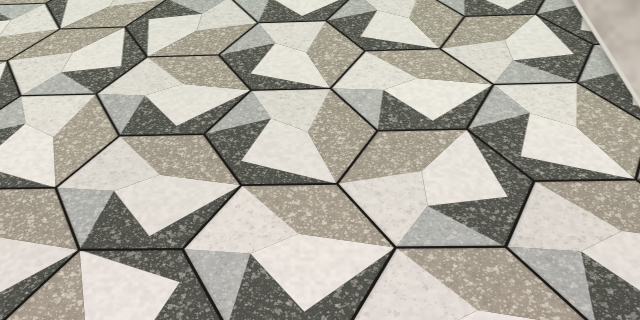
Write a Shadertoy shader that draws this pattern.

```glsl
// Hexagonal terrazzo tiles with faceted inlays, receding in perspective to a wall.

float hash(vec2 p) {
    vec3 q = fract(p.xyx * vec3(0.1031, 0.1030, 0.0973));
    q += dot(q, q.yzx + 33.33);
    return fract((q.x + q.y) * q.z);
}

float noise(vec2 p) {
    vec2 i = floor(p), f = fract(p);
    f *= f * (3.0 - 2.0 * f);
    return mix(mix(hash(i), hash(i + vec2(1, 0)), f.x),
               mix(hash(i + vec2(0, 1)), hash(i + vec2(1, 1)), f.x), f.y);
}

// Signed distance to the line a-b, negative above it when it runs rightwards (y down).
float side(vec2 p, vec2 a, vec2 b) {
    vec2 d = normalize(b - a), r = p - a;
    return d.x * r.y - d.y * r.x;
}

float cover(float d, float w) {
    return clamp(0.5 - d / w, 0.0, 1.0);
}

// Irregular stone chips: x is coverage, y is a random tone.
vec2 chips(vec2 p, float w) {
    vec2 cell = floor(p), result = vec2(0);
    for (int y = -1; y <= 1; y++)
    for (int x = -1; x <= 1; x++) {
        vec2 id = cell + vec2(x, y);
        vec2 r = p - id - vec2(hash(id), hash(id + 41.7));
        float size = 0.08 + 0.38 * pow(hash(id + 9.2), 2.0);
        float angle = atan(r.y, r.x) + 6.28 * hash(id + 5.1);
        float d = length(r) - size * (1.0 + 0.22 * sin(3.0 * angle) + 0.12 * sin(5.0 * angle));
        float c = cover(d, w);
        if (c > result.x) result = vec2(c, hash(id + 77.3));
    }
    return result;
}

// Quarter turns of a sixth, by column and row of the floor.
float tileTurn(vec2 id) {
    int turns[28] = int[28](2, 2, 2, 0, 1, 0, 1,
                            5, 5, 0, 1, 0, 5, 1,
                            0, 1, 0, 1, 5, 1, 1,
                            0, 0, 4, 0, 0, 0, 0);
    ivec2 i = ivec2(clamp(id + vec2(3, 2), vec2(0), vec2(6, 3)));
    return float(turns[i.y * 7 + i.x]);
}

// Five facets in one tile; alpha is how strongly the chips show.
vec4 facets(vec2 p, float w) {
    vec2 L = vec2(-1, 0), R = vec2(1, 0), TL = vec2(-0.5, -0.866), BL = vec2(-0.5, 0.866);
    vec2 P = vec2(0.1, -0.18), Q = vec2(-0.35, 0.06), S = vec2(0.15, 0.7);
    float left = side(p, L, Q), mid = side(p, Q, P), right = side(p, P, R);
    vec4 c = vec4(0.32, 0.325, 0.30, 0.42);
    c = mix(c, vec4(0.70, 0.705, 0.69, 0.42), cover(max(-left, -side(p, Q, BL)), w));
    c = mix(c, vec4(0.89, 0.87, 0.845, 0.30), cover(max(left, mid), w));
    float bright = max(max(-right, side(p, S, R)), max(side(p, Q, S), -mid));
    c = mix(c, vec4(0.92, 0.90, 0.875, 0.08), cover(bright, w));
    return mix(c, vec4(0.65, 0.615, 0.555, 0.62), cover(max(side(p, TL, P), right), w));
}

void mainImage(out vec4 fragColor, in vec2 fragCoord) {
    vec2 p = vec2(fragCoord.x, iResolution.y - fragCoord.y) / iResolution.y;

    // Perspective from the canvas back onto the floor plane.
    mat3 view = mat3(0.263, -0.009, -0.009, -0.0867, 0.109, -0.0928, 0.906, 0.414, 1.0);
    vec3 h = inverse(view) * vec3(p, 1.0);
    vec2 q = h.xy / h.z * vec2(1.0, 0.866);
    float w = length(fwidth(q)) * 0.75;

    // Nearest centre among two interleaved rectangular lattices.
    vec2 step2 = vec2(3.0, 1.732), shift = step2 * 0.5;
    vec2 a = q - step2 * round(q / step2);
    vec2 b = q - shift - step2 * round((q - shift) / step2);
    vec2 local = dot(a, a) < dot(b, b) ? a : b;
    vec2 centre = q - local;
    vec2 id = vec2(round(centre.x / 1.5), floor(centre.y / 1.732 + 0.25));

    float angle = tileTurn(id) * 1.0472;
    float c = cos(angle), s = sin(angle);
    vec4 face = facets(vec2(c * local.x + s * local.y, c * local.y - s * local.x), w);

    // Coarse and fine chips, mostly pale with some dull ones.
    vec3 col = face.rgb * (0.97 + 0.05 * hash(id + 20.0));
    col *= 0.97 + 0.06 * noise(q * 22.0);
    for (int i = 0; i < 2; i++) {
        float scale = i == 0 ? 15.0 : 31.0;
        vec2 chip = chips(q * scale + id * 13.0 + 200.0, w * scale);
        vec3 stone = mix(vec3(0.55, 0.53, 0.49), vec3(0.92, 0.90, 0.85), step(0.3, chip.y));
        col = mix(col, stone, chip.x * face.a * (0.5 + 0.5 * chip.y));
    }

    // Dark open joints between the tiles.
    vec2 m = abs(local);
    float edge = 0.866 - max(m.y, m.x * 0.866 + m.y * 0.5);
    col *= 1.0 - 0.12 * smoothstep(0.05, 0.01, edge) * step(edge, 0.05);
    col = mix(col, vec3(0.11, 0.10, 0.09), cover(edge - 0.014, w));

    // Soft light: cool at the far side, warmer nearby.
    col *= mix(vec3(0.98, 1.0, 0.975), vec3(1.0, 0.985, 0.99), p.y);

    // Stained concrete wall at the upper right.
    float wall = (1.787 + 0.63 * p.y - p.x) * 0.846, pixel = 1.5 / iResolution.y;
    float stain = noise(p * vec2(14, 9)) * 0.6 + noise(p * 45.0) * 0.4;
    vec3 concrete = mix(vec3(0.66, 0.62, 0.58), vec3(0.82, 0.79, 0.75), stain);
    concrete = mix(concrete, vec3(0.86, 0.84, 0.80), cover(abs(wall + 0.008) - 0.006, pixel));
    col *= 1.0 - 0.25 * exp(-max(wall, 0.0) * 60.0);
    col = mix(col, concrete, cover(wall, pixel));

    fragColor = vec4(col, 1.0);
}
```
